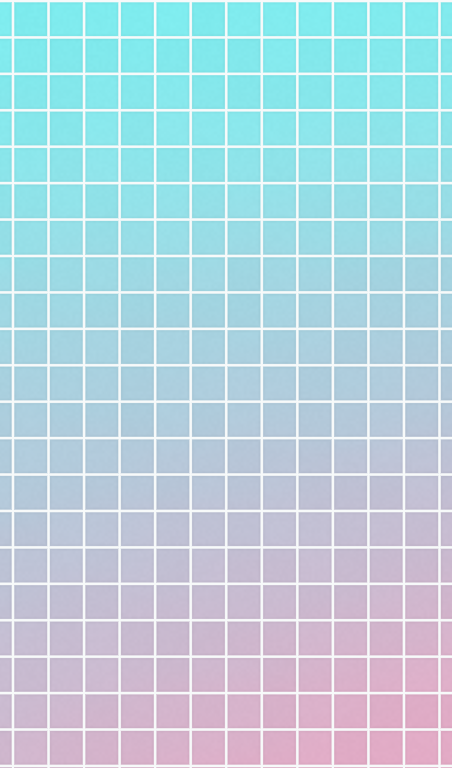
Give the GLSL for this pattern, as a Shadertoy shader.

```glsl
float hash(vec2 p) {
    vec3 q = fract(p.xyx * vec3(0.1031, 0.1030, 0.0973));
    q += dot(q, q.yzx + 33.33);
    return fract((q.x + q.y) * q.z);
}

float valueNoise(vec2 p) {
    vec2 i = floor(p), f = fract(p);
    f = f * f * (3.0 - 2.0 * f);
    return mix(mix(hash(i), hash(i + vec2(1, 0)), f.x),
               mix(hash(i + vec2(0, 1)), hash(i + vec2(1, 1)), f.x), f.y);
}

// Cyan to lavender to pink, t running from top to bottom
vec3 pastelGradient(float t) {
    vec3 c = mix(vec3(0.49, 0.925, 0.935), vec3(0.55, 0.90, 0.92), smoothstep(-0.05, 0.24, t));
    c = mix(c, vec3(0.67, 0.81, 0.87), smoothstep(0.14, 0.52, t));
    c = mix(c, vec3(0.77, 0.745, 0.825), smoothstep(0.44, 0.78, t));
    return mix(c, vec3(0.89, 0.67, 0.775), smoothstep(0.68, 1.12, t));
}

void mainImage(out vec4 fragColor, in vec2 fragCoord) {
    // Units of canvas height, y measured from the top
    vec2 p = vec2(fragCoord.x, iResolution.y - fragCoord.y) / iResolution.y;
    float side = fragCoord.x / iResolution.x - 0.5;

    // Gradient leaning towards the lower right, with faint streaks
    float t = p.y + side * (0.06 + 0.2 * p.y * p.y);
    t += 0.025 * (valueNoise(p * vec2(9.0, 30.0)) - 0.5);
    vec3 color = pastelGradient(t);

    // Grid cells and distance to the nearest line
    vec2 pitch = vec2(0.04628, 0.04743);
    vec2 grid = (p - vec2(0.0169, 0.0013)) / pitch;
    vec2 toLine = abs(fract(grid + 0.5) - 0.5) * pitch;
    float lineDist = min(toLine.x, toLine.y);

    // Small tint change per cell, fine grain and a darker rim
    color += 0.012 * (hash(floor(grid) + 7.0) - 0.5);
    color += 0.012 * (valueNoise(p * 260.0) - 0.5);
    color -= 0.025 * (1.0 - smoothstep(0.002, 0.006, lineDist));

    // White lines
    float soft = max(0.75 / iResolution.y, 0.001);
    float line = smoothstep(-soft, soft, 0.0017 - lineDist);
    color = mix(color, vec3(0.97, 0.98, 0.98), line);

    fragColor = vec4(color, 1.0);
}
```
